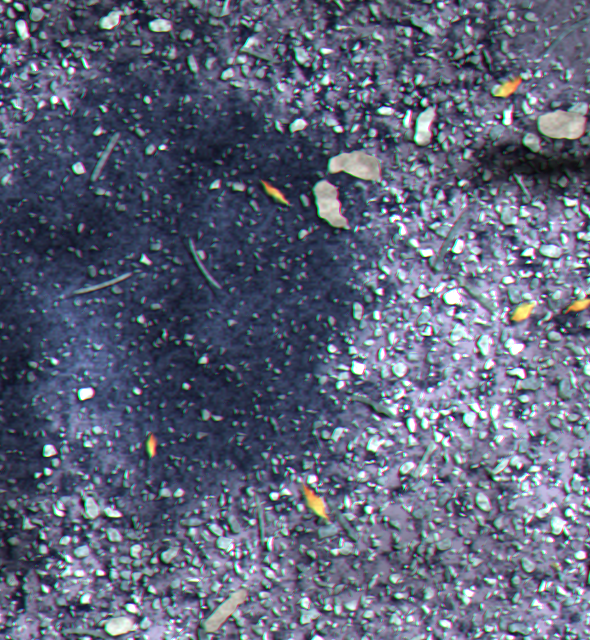
Give the GLSL for this texture, as a WebGL 1 fragment shader.

```glsl
precision highp float;
uniform vec2 u_resolution;

// Colours
const vec3 SOIL_DARK = vec3(0.07, 0.09, 0.18);
const vec3 SOIL_BLUE = vec3(0.27, 0.32, 0.45);
const vec3 SOIL_MAUVE = vec3(0.56, 0.54, 0.65);
const vec3 GRAIN_DIM = vec3(0.42, 0.51, 0.57);
const vec3 GRAIN_PALE = vec3(0.90, 0.99, 0.96);
const vec3 STONE_WARM = vec3(0.76, 0.74, 0.70);
const vec3 LEAF_ORANGE = vec3(0.93, 0.55, 0.28);
const vec3 LEAF_YELLOW = vec3(1.0, 0.93, 0.50);

// Layout, in canvas heights
const vec2 HOLLOW_CENTRE = vec2(0.25, 0.55);
const vec2 HOLLOW_RADII = vec2(0.40, 0.36);
const vec2 CREVICE_CENTRE = vec2(0.86, 0.745);
const vec2 CREVICE_RADII = vec2(0.17, 0.042);
const vec2 BARE_CORNER = vec2(0.95, 0.97);
const vec2 RED_SHIFT = vec2(-0.0017, 0.0003);
const vec2 GREEN_SHIFT = vec2(0.0015, 0.0003);
const vec2 BLUE_SHIFT = vec2(0.0003, -0.0010);
const vec2 SHADOW_SHIFT = vec2(0.004, 0.004);
const float EDGE = 0.0021;

// Outline exponents: along and across the long axis
const vec2 OVAL = vec2(2.0, 2.0);
const vec2 BLADE = vec2(1.8, 1.0);
const vec2 ROD = vec2(10.0, 2.0);
const vec2 BLOCK = vec2(3.0, 2.5);

vec4 hash4(vec2 p) {
  vec4 q = fract(p.xyxy * vec4(0.1031, 0.1030, 0.0973, 0.1099));
  q += dot(q, q.wzxy + 33.33);
  return fract((q.xxyz + q.yzzw) * q.zywx);
}

float noise(vec2 p) {
  vec2 i = floor(p), f = fract(p);
  f = f * f * (3.0 - 2.0 * f);
  float low = mix(hash4(i).x, hash4(i + vec2(1.0, 0.0)).x, f.x);
  float high = mix(hash4(i + vec2(0.0, 1.0)).x, hash4(i + 1.0).x, f.x);
  return mix(low, high, f.y);
}

float outline(vec2 d, vec2 halfSize, vec2 power) {
  vec2 q = pow(abs(d / halfSize) + 0.0001, power);
  return 1.0 - q.x - q.y;
}

// Jittered, turned pieces: x cover, y shadow, z random tone, w place along piece
vec4 scatter(vec2 p, float cells, float chance, vec2 halfSize, vec2 power, float seed) {
  vec4 found = vec4(0.0);
  vec2 home = floor(p * cells);
  for (int j = -1; j <= 1; j++) {
    for (int i = -1; i <= 1; i++) {
      vec2 cell = home + vec2(float(i), float(j));
      vec4 h = hash4(cell + seed);
      if (h.w > chance) continue;
      vec4 k = hash4(cell + seed + 57.0);
      float angle = 6.2832 * h.z;
      mat2 turn = mat2(cos(angle), -sin(angle), sin(angle), cos(angle));
      vec2 d = p - (cell + h.xy) / cells;
      // Pieces shrink away as their chance runs out
      float grown = min(1.0, 6.0 * (1.0 - h.w / chance)) + 0.01;
      vec2 size = halfSize * (0.6 + 0.5 * k.xy) * grown;
      vec2 local = turn * d;
      local.y += 0.5 * (k.w - 0.5) * local.x * local.x / halfSize.x;
      float cover = smoothstep(-EDGE, EDGE, outline(local, size, power) * size.y * 0.5);
      cover *= smoothstep(0.0, 0.5, grown);
      float shade = smoothstep(-1.2, 0.6, outline(turn * (d + SHADOW_SHIFT), size, OVAL));
      found.y = max(found.y, shade);
      if (cover > found.x) found = vec4(cover, found.y, k.z, local.x / size.x);
    }
  }
  return found;
}

vec3 lay(vec3 under, vec4 piece, vec3 tone, float shadow) {
  return mix(under * (1.0 - shadow * piece.y), tone, piece.x);
}

vec3 scene(vec2 p) {
  // Smooth hollow against rough grit
  float swell = noise(p * 8.0 + 5.0);
  float patchy = noise(p * 21.0 + 8.0);
  float broad = 0.6 * swell + 0.4 * patchy;
  float reach = length((p - HOLLOW_CENTRE) / HOLLOW_RADII) + 0.8 * (broad - 0.5);
  float bare = 1.0 - smoothstep(0.10, 0.20, length(p - BARE_CORNER) + 0.05 * broad);
  float rough = smoothstep(0.6, 1.3, reach) * (1.0 - 0.8 * bare);
  float sunny = smoothstep(0.5, 1.4, p.x + 0.75 * (1.0 - p.y));

  // Soil
  float clod = noise(p * 60.0 + 3.0);
  float dust = noise(p * 140.0) * 0.6 + noise(p * 270.0 + 40.0) * 0.4;
  float light = 0.5 * clod + 0.5 * dust;
  vec3 calm = mix(SOIL_DARK, SOIL_BLUE, 0.32 + 0.6 * broad + 1.1 * (dust - 0.45));
  vec3 grit = mix(SOIL_DARK, SOIL_MAUVE, smoothstep(0.16, 0.86, light + 0.12 * sunny));
  vec3 col = mix(calm, grit, rough);
  col = mix(col, SOIL_MAUVE * (0.6 + 0.4 * dust), bare * 0.8);

  // Grains, fine to coarse
  vec2 w = p + 0.005 * (vec2(noise(p * 110.0), noise(p * 110.0 + 70.0)) - 0.5);
  float lit = 0.5 * sunny + 0.3 * rough;
  vec4 g = scatter(w, 110.0, mix(0.18, 0.42, rough), vec2(0.0042, 0.0032), OVAL, 11.0);
  col = lay(col, g, mix(GRAIN_DIM, GRAIN_PALE, g.z * (0.35 + lit)), 0.25);
  g = scatter(w, 55.0, mix(0.07, 0.36, rough), vec2(0.0085, 0.0056), OVAL, 23.0);
  col = lay(col, g, mix(GRAIN_DIM, GRAIN_PALE, g.z) * (0.7 + 0.6 * dust), 0.4);
  g = scatter(w, 26.0, mix(0.02, 0.18, rough), vec2(0.0150, 0.0090), BLOCK, 37.0);
  col = lay(col, g, mix(GRAIN_DIM, GRAIN_PALE, g.z) * (0.65 + 0.7 * dust), 0.5);

  // Broad light and shade, with a dark crevice
  col *= 0.60 + 0.55 * swell + 0.25 * patchy + 0.18 * sunny * rough;
  vec2 c = (p - CREVICE_CENTRE) / CREVICE_RADII;
  c.y += 2.0 * (broad - 0.5) + 0.5 * c.x;
  col *= 1.0 - 0.85 * exp(-dot(c, c));

  // Twigs, stones and fallen leaves
  g = scatter(p, 7.0, 0.24, vec2(0.046, 0.0045), ROD, 51.0);
  col = lay(col, g, mix(GRAIN_DIM, GRAIN_PALE, g.z * 0.8) * (0.7 + 0.5 * dust), 0.4);
  g = scatter(w + 0.008 * (clod - 0.5), 7.0, 0.16, vec2(0.042, 0.019), BLOCK, 73.0);
  col = lay(col, g, mix(STONE_WARM, GRAIN_PALE, g.z) * (0.6 + 0.35 * clod + 0.35 * dust), 0.6);
  g = scatter(w, 7.0, 0.15, vec2(0.034, 0.0095), BLADE, 97.0);
  vec3 leaf = mix(LEAF_ORANGE, LEAF_YELLOW, smoothstep(-0.9, 0.4, g.w + g.z - 0.4));
  return lay(col, g, leaf * (0.85 + 0.3 * dust), 0.45);
}

void main() {
  vec2 p = gl_FragCoord.xy / u_resolution.y;
  // Colour fringes from separated channels
  vec3 col = vec3(scene(p + RED_SHIFT).r, scene(p + GREEN_SHIFT).g, scene(p + BLUE_SHIFT).b);
  gl_FragColor = vec4(clamp(col, 0.0, 1.0), 1.0);
}
```
